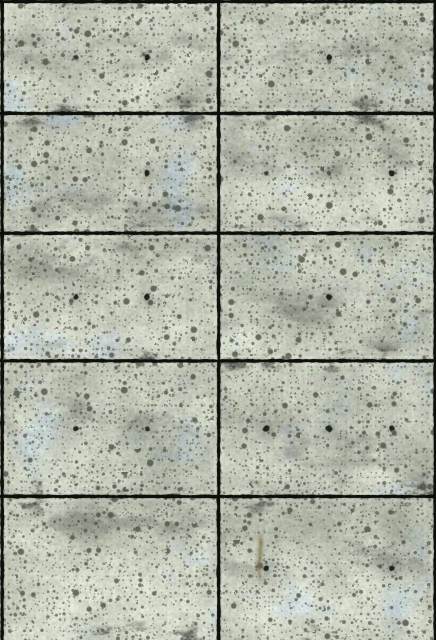
Write a WebGL 1 fragment shader that draws this texture.

```glsl
precision highp float;
uniform vec2 u_resolution;

vec2 hash2(vec2 p) {
  p = vec2(dot(p, vec2(127.1, 311.7)), dot(p, vec2(269.5, 183.3)));
  return fract(sin(p) * 43758.5);
}

float cornerSlope(vec2 cell, vec2 corner, vec2 f) {
  float angle = 6.2832 * hash2(cell + corner).x;
  return dot(vec2(cos(angle), sin(angle)), f - corner);
}

float gradientNoise(vec2 p) {
  vec2 i = floor(p), f = fract(p);
  vec2 u = f * f * f * (f * (f * 6.0 - 15.0) + 10.0);
  vec2 e = vec2(0.0, 1.0);
  return mix(mix(cornerSlope(i, e.xx, f), cornerSlope(i, e.yx, f), u.x),
             mix(cornerSlope(i, e.xy, f), cornerSlope(i, e.yy, f), u.x), u.y);
}

float fbm(vec2 p) {
  float sum = 0.0, amp = 0.6;
  for (int i = 0; i < 5; i++) {
    sum += amp * gradientNoise(p);
    p = p * 2.03 + 3.7;
    amp *= 0.6;
  }
  return sum;
}

// Panel rows grow shorter toward the top
float rowEdge(float k) {
  return 0.2305 * k - 0.0062 * k * k;
}

float rowAt(float y) {
  return (0.2305 - sqrt(0.05313 - 0.0248 * y)) / 0.0124;
}

// Small round voids, one possible per grid cell
float pores(vec2 p, float scale, float density) {
  vec2 cell = floor(p * scale);
  vec2 pick = hash2(cell + 17.0);
  vec2 center = 0.25 + 0.5 * hash2(cell + 5.0);
  float radius = mix(0.1, 0.26, pick.y);
  float soft = max(0.08, 0.7 * scale / u_resolution.y);
  float d = length(fract(p * scale) - center);
  return step(pick.x, density) * (1.0 - smoothstep(radius - soft, radius + soft, d));
}

void main() {
  vec2 uv = gl_FragCoord.xy / u_resolution;
  vec2 p = gl_FragCoord.xy / u_resolution.y;
  float aspect = u_resolution.x / u_resolution.y;
  float px = 1.0 / u_resolution.y;

  // Panel coordinates and variation
  vec2 grid = vec2((uv.x - 0.005) / 0.4965, rowAt(uv.y));
  vec2 id = floor(grid), f = fract(grid);
  vec2 vary = hash2(id + 2.0);
  vec2 q = p + 1.3 * id;

  // Clouded, grainy cement
  float cloud = fbm(q * vec2(6.0, 8.0));
  float patches = fbm(q * 14.0 + 9.0);
  float grain = gradientNoise(p * 210.0) + 0.7 * gradientNoise(p * 110.0 + 4.0);
  float tone = 0.62 + 0.95 * cloud + 0.5 * patches + 0.38 * grain;
  tone += 0.22 * (vary.x - 0.5) + 0.5 * (f.y - 0.5) * (vary.y - 0.6);
  vec3 color = mix(vec3(0.65, 0.67, 0.61), vec3(0.84, 0.86, 0.80), clamp(tone, -0.6, 1.35));

  // Faint blue and green bloom
  float bloom = fbm(q * 9.0 + 21.0);
  color += vec3(-0.03, 0.0, 0.06) * smoothstep(0.12, 0.45, bloom);
  color += vec3(-0.015, 0.02, -0.02) * gradientNoise(p * 75.0 + 8.0);

  // Horizontal damp band and grime gathered near panel edges
  float band = exp(-pow((f.y - mix(0.2, 0.85, vary.x)) * 7.0, 2.0));
  color *= 1.0 - 0.22 * band * smoothstep(-0.1, 0.35, fbm(q * vec2(11.0, 20.0) + 6.0));
  float rim = smoothstep(0.3, 0.5, abs(f.y - 0.5));
  float grime = smoothstep(0.12, 0.42, fbm(q * vec2(12.0, 24.0) + 13.0) + 0.12 * grain);
  color *= 1.0 - 0.55 * rim * grime;

  // Pores in four sizes
  float pits = 0.0;
  for (int i = 0; i < 4; i++) {
    float n = float(i);
    float density = 0.2 + 0.05 * n + 0.3 * patches;
    pits = max(pits, (0.75 - 0.1 * n) * pores(p + 0.37 * n, 48.0 + 34.0 * n, density));
  }
  color = mix(color, vec3(0.27, 0.28, 0.23), pits);

  // Formwork tie holes along the middle of each panel
  float left = 1.0 - step(0.5, id.x);
  float midY = 0.5 * (rowEdge(id.y) + rowEdge(id.y + 1.0));
  for (int i = 0; i < 3; i++) {
    float n = float(i);
    float holeX = mix(0.22 + 0.29 * n, 0.34 + 0.33 * n, left);
    float strength = hash2(id * 3.0 + n + 31.0).x * step(holeX, 0.9);
    vec2 away = vec2((f.x - holeX) * 0.4965 * aspect, p.y - midY);
    float d = length(away) + 0.002 * gradientNoise(p * 160.0);
    float radius = 0.002 + 0.003 * strength;
    float hole = 1.0 - smoothstep(radius - px, radius + px, d);
    color *= 1.0 - 0.25 * strength * exp(-d * 110.0);
    color = mix(color, vec3(0.13, 0.14, 0.11), hole * smoothstep(0.1, 0.7, strength));
  }

  // Rust run on one lower panel
  float run = exp(-pow((f.x - 0.19 + 0.012 * gradientNoise(p * 30.0)) * 90.0, 2.0));
  run *= smoothstep(0.35, 0.5, f.y) * (1.0 - smoothstep(0.68, 0.75, f.y));
  run *= step(0.5, id.x) * (1.0 - step(0.5, id.y));
  color = mix(color, vec3(0.50, 0.43, 0.28), 0.65 * run);

  // Dark joints with uneven lips
  float wobble = 0.0012 * gradientNoise(p * 55.0) + 0.0009 * gradientNoise(p * 140.0);
  float dx = abs(grid.x - floor(grid.x + 0.5)) * 0.4965 * aspect;
  float dy = abs(uv.y - rowEdge(max(floor(grid.y + 0.5), 1.0)));
  float d = min(dx, dy) + wobble;
  color += 0.05 * exp(-pow((d - 0.006) * 500.0, 2.0));
  color *= 1.0 - 0.3 * exp(-d * 190.0) * smoothstep(-0.2, 0.3, patches);
  float joint = 1.0 - smoothstep(0.0026 - 0.7 * px, 0.0026 + 0.7 * px, d);
  color = mix(color, vec3(0.05, 0.06, 0.04), joint);

  gl_FragColor = vec4(clamp(color, 0.0, 1.0), 1.0);
}
```
